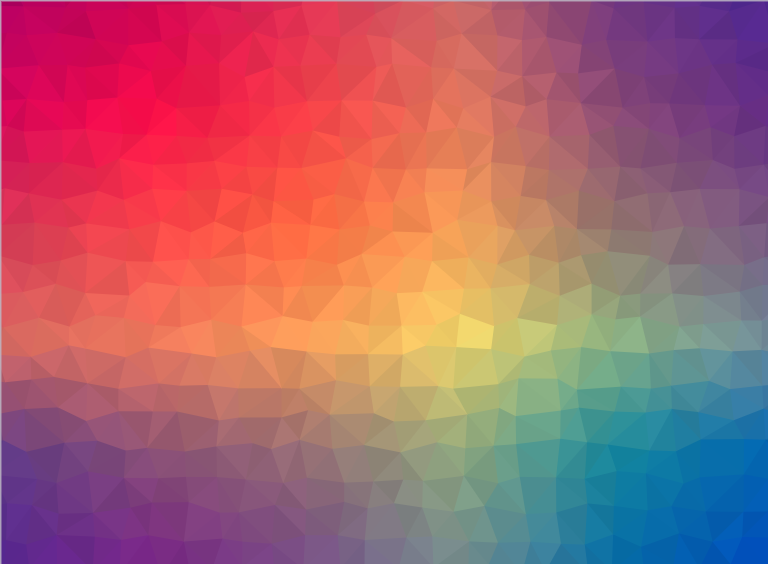
Reproduce this background procedurally as a Shadertoy shader.

```glsl
// Low-poly mosaic: a jittered grid is split into triangles, and each one
// takes a flat colour from a smooth mesh of warm and cool gradient stops.
// Triangle coverage is accumulated and normalised for seamless soft edges.

#define GRID vec2(25.0, 18.0)   // cells across and up
#define SHIFT vec2(0.0, 0.23)   // grid offset, in cells
#define JITTER vec2(0.54, 0.46) // total corner wander, in cells
#define CELL_UNITY 0.5          // how far facets share their cell's colour
#define SHADE 0.04              // brightness spread between facets
#define RIM_WIDTH 0.0026        // pale line on the left and top edges
#define RIM_COLOR vec3(0.74, 0.72, 0.77)
#define RIM_STRENGTH 0.85

float hash(vec2 p) {
    vec3 q = fract(p.xyx * vec3(0.1031, 0.1030, 0.0973));
    q += dot(q, q.yzx + 33.33);
    return fract((q.x + q.y) * q.z);
}

// Piecewise linear blend of six evenly spaced stops
float tent(float x) { return max(0.0, 1.0 - abs(x)); }

vec3 ramp(float t, vec3 a, vec3 b, vec3 c, vec3 d, vec3 e, vec3 f) {
    float k = clamp(t, 0.0, 1.0) * 5.0;
    return a * tent(k) + b * tent(k - 1.0) + c * tent(k - 2.0)
         + d * tent(k - 3.0) + e * tent(k - 4.0) + f * tent(k - 5.0);
}

// Colour field: horizontal ramps blended from bottom to top
vec3 gradientMesh(vec2 uv) {
    float x = uv.x;
    vec3 violetToBlue = ramp(x, vec3(.34, .15, .57), vec3(.47, .14, .52), vec3(.46, .30, .52),
                                vec3(.45, .55, .55), vec3(.02, .43, .66), vec3(.00, .29, .74));
    vec3 plumToTeal = ramp(x, vec3(.37, .23, .52), vec3(.54, .32, .46), vec3(.59, .43, .45),
                              vec3(.56, .66, .49), vec3(.08, .53, .61), vec3(.01, .40, .69));
    vec3 horizon = ramp(x, vec3(.84, .41, .38), vec3(.93, .47, .36), vec3(.97, .62, .35),
                           vec3(.95, .84, .41), vec3(.55, .70, .51), vec3(.44, .55, .60));
    vec3 coralToMauve = ramp(x, vec3(.84, .21, .34), vec3(.97, .26, .28), vec3(1.0, .41, .25),
                                vec3(.95, .62, .34), vec3(.58, .46, .43), vec3(.47, .33, .50));
    vec3 scarletToPurple = ramp(x, vec3(.83, .02, .35), vec3(.97, .05, .28), vec3(.96, .25, .28),
                                   vec3(.90, .48, .36), vec3(.54, .29, .46), vec3(.39, .17, .52));
    vec3 magentaToIndigo = ramp(x, vec3(.68, .00, .38), vec3(.81, .02, .32), vec3(.87, .19, .33),
                                   vec3(.80, .41, .40), vec3(.44, .21, .50), vec3(.30, .15, .57));
    return ramp(uv.y, violetToBlue, plumToTeal, horizon,
                      coralToMauve, scarletToPurple, magentaToIndigo);
}

// Jittered grid corner, in cell units
vec2 corner(vec2 id) {
    vec2 r = vec2(hash(id + 17.0), hash(id + 71.0));
    return id + (r - 0.5) * JITTER;
}

// Signed distance to the line ab, positive on its left
float edgeDistance(vec2 p, vec2 a, vec2 b) {
    vec2 e = normalize(b - a);
    vec2 d = p - a;
    return e.x * d.y - e.y * d.x;
}

// Adds one counter-clockwise facet: colour in rgb, coverage in a
void addFacet(inout vec4 sum, vec2 p, vec2 a, vec2 b, vec2 c,
              vec2 middle, float seed, float pixel) {
    float inside = min(edgeDistance(p, a, b),
                   min(edgeDistance(p, b, c), edgeDistance(p, c, a)));
    float cover = clamp(inside / pixel + 0.5, 0.0, 1.0);
    if (cover <= 0.0) return;
    vec2 site = mix((a + b + c) / 3.0, middle, CELL_UNITY);
    vec3 tint = gradientMesh((site - SHIFT) / GRID);
    tint *= 1.0 + SHADE * (seed - 0.5) * 2.0;
    sum += vec4(tint, 1.0) * cover;
}

void mainImage(out vec4 fragColor, in vec2 fragCoord) {
    vec2 uv = fragCoord / iResolution.xy;
    vec2 p = uv * GRID + SHIFT;
    float pixel = GRID.y / iResolution.y;
    vec4 sum = vec4(0.0);

    // Two facets per cell, split along the shorter diagonal
    for (int j = -1; j <= 1; j++)
    for (int i = -1; i <= 1; i++) {
        vec2 id = floor(p) + vec2(i, j);
        vec2 a = corner(id);
        vec2 b = corner(id + vec2(1, 0));
        vec2 c = corner(id + vec2(1, 1));
        vec2 d = corner(id + vec2(0, 1));
        vec2 middle = id + 0.5;
        float s = hash(id + 5.3);
        float t = hash(id + 9.7);
        if (distance(a, c) < distance(b, d)) {
            addFacet(sum, p, a, b, c, middle, s, pixel);
            addFacet(sum, p, a, c, d, middle, t, pixel);
        } else {
            addFacet(sum, p, a, b, d, middle, s, pixel);
            addFacet(sum, p, b, c, d, middle, t, pixel);
        }
    }
    vec3 color = sum.a > 0.0 ? sum.rgb / sum.a : gradientMesh(uv);

    // Thin pale rim on the left and top
    float aspect = iResolution.x / iResolution.y;
    float edge = min(uv.x * aspect, 1.0 - uv.y);
    float rim = clamp((RIM_WIDTH - edge) * iResolution.y + 0.5, 0.0, 1.0);
    color = mix(color, RIM_COLOR, rim * RIM_STRENGTH);

    fragColor = vec4(clamp(color, 0.0, 1.0), 1.0);
}
```
